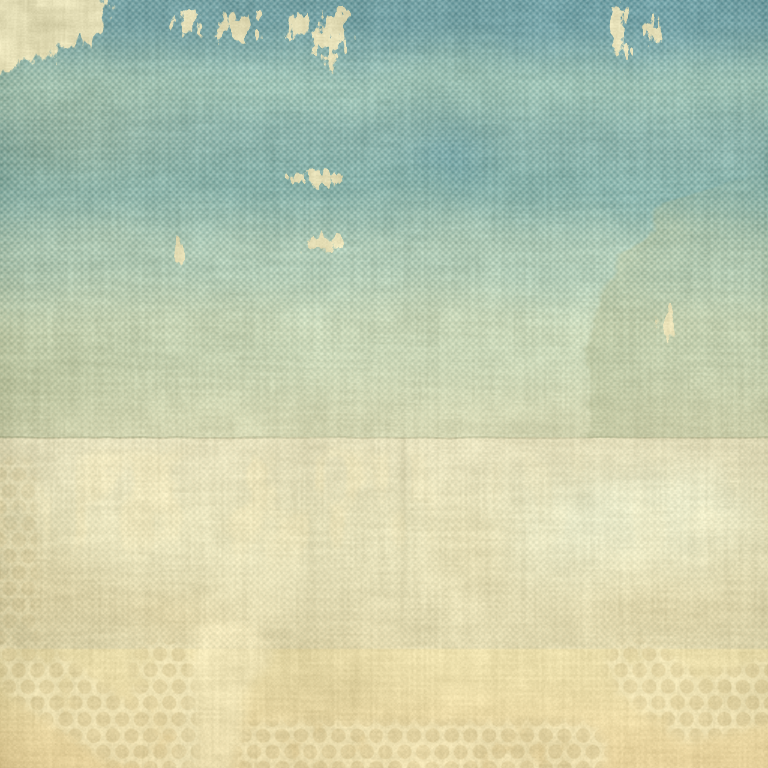
Write a WebGL 2 fragment shader that draws this texture.

```glsl
#version 300 es
precision highp float;
// Aged printed paper: teal fading to cream, with weave, stains, flaked ink and honeycomb dots.
#define WEAVE_PITCH 0.0062
#define WEAVE_DEPTH 0.075
#define GRAIN_DEPTH 0.045
#define THREAD_DEPTH 0.035
#define MOTTLE_DEPTH 0.065
#define DOT_PITCH 0.0245
#define FOLD_Y 0.43

uniform vec2 u_resolution;
out vec4 outColor;

const vec3 CREAM = vec3(0.93, 0.89, 0.72);
const vec3 PALE = vec3(0.91, 0.92, 0.80);
const vec3 TAN = vec3(0.82, 0.76, 0.57);
const vec3 OLIVE = vec3(0.70, 0.73, 0.58);
const vec3 BLUE = vec3(0.42, 0.62, 0.66);

// Gradient stops: colour and height.
const vec4 STOPS[12] = vec4[12](
  vec4(0.91, 0.83, 0.62, 0.0), vec4(0.92, 0.87, 0.67, 0.153),
  vec4(0.87, 0.84, 0.68, 0.157), vec4(0.90, 0.88, 0.73, 0.3),
  vec4(0.89, 0.87, 0.73, 0.428), vec4(0.82, 0.83, 0.69, 0.432),
  vec4(0.79, 0.84, 0.72, 0.56), vec4(0.69, 0.79, 0.71, 0.66),
  vec4(0.54, 0.70, 0.67, 0.76), vec4(0.55, 0.70, 0.67, 0.82),
  vec4(0.61, 0.75, 0.70, 0.89), vec4(0.47, 0.64, 0.65, 0.97));

// Flaked ink: centre and radii.
const vec4 FLAKES[10] = vec4[10](
  vec4(0.245, 0.968, 0.03, 0.022), vec4(0.308, 0.966, 0.036, 0.022),
  vec4(0.395, 0.966, 0.03, 0.02), vec4(0.432, 0.95, 0.024, 0.046),
  vec4(0.807, 0.95, 0.018, 0.044), vec4(0.848, 0.962, 0.016, 0.02),
  vec4(0.415, 0.768, 0.036, 0.012), vec4(0.232, 0.675, 0.01, 0.022),
  vec4(0.869, 0.579, 0.014, 0.022), vec4(0.425, 0.682, 0.026, 0.014));

// Honeycomb bands: segment ends.
const vec4 COMBS[6] = vec4[6](
  vec4(0.01, 0.37, 0.01, 0.18), vec4(0.04, 0.125, 0.19, 0.02),
  vec4(0.21, 0.13, 0.22, 0.03), vec4(0.35, 0.02, 0.75, 0.02),
  vec4(0.83, 0.13, 0.90, 0.075), vec4(0.90, 0.075, 1.0, 0.10));

float hash(vec2 p) {
  return fract(sin(dot(p, vec2(127.1, 311.7))) * 43758.5);
}

float noise(vec2 p) {
  vec2 i = floor(p), f = fract(p);
  f = f * f * (3.0 - 2.0 * f);
  return mix(mix(hash(i), hash(i + vec2(1, 0)), f.x),
             mix(hash(i + vec2(0, 1)), hash(i + vec2(1, 1)), f.x), f.y);
}

float fbm(vec2 p) {
  float sum = 0.0, amp = 0.5;
  for (int i = 0; i < 5; i++, amp *= 0.5) {
    sum += amp * noise(p);
    p = p * 2.03 + 17.3;
  }
  return sum;
}

// Soft elliptical stain.
void stain(inout vec3 col, vec2 p, vec3 tint, float amount, vec4 shape) {
  vec2 d = (p - shape.xy) / shape.zw;
  col = mix(col, tint, amount * exp(-dot(d, d)));
}

// Soft band along a segment.
float band(vec2 p, vec4 ends, float width) {
  vec2 ab = ends.zw - ends.xy, ap = p - ends.xy;
  float t = clamp(dot(ap, ab) / dot(ab, ab), 0.0, 1.0);
  return 1.0 - smoothstep(width * 0.55, width, length(ap - ab * t));
}

float hexDistance(vec2 p) {
  vec2 cell = vec2(1.0, 1.732);
  return min(length(mod(p, cell) - 0.5 * cell), length(mod(p + 0.5 * cell, cell) - 0.5 * cell));
}

float flakeMask(vec2 p) {
  float rough = fbm(p * vec2(95, 60)) - 0.5, streak = noise(p * vec2(260, 45)) - 0.5;
  // Torn corner.
  float corner = max(0.905 + 0.36 * p.x - p.y, p.x - 0.138) + rough * 0.05 + streak * 0.012;
  float cover = 1.0 - smoothstep(-0.004, 0.004, corner);
  for (int i = 0; i < 10; i++) {
    float d = length((p - FLAKES[i].xy) / FLAKES[i].zw);
    cover = max(cover, 1.0 - smoothstep(0.55, 0.75, d + rough * 1.9 + streak * 0.7));
  }
  return cover;
}

void main() {
  vec2 p = gl_FragCoord.xy / u_resolution;
  float mottle = fbm(p * vec2(7, 9)), fine = fbm(p * 34.0);
  float ink = smoothstep(0.4, 0.72, p.y), above = step(FOLD_Y, p.y);

  // Base gradient.
  float h = p.y + (mottle - 0.5) * 0.05 * ink;
  vec3 col = STOPS[0].rgb;
  for (int i = 1; i < 12; i++)
    col = mix(col, STOPS[i].rgb, smoothstep(STOPS[i - 1].w, STOPS[i].w, h));

  // Broad stains and washes.
  vec2 q = p + (vec2(mottle, fbm(p * 8.0 + 31.0)) - 0.5) * 0.07;
  stain(col, q, BLUE, 0.4, vec4(0.58, 0.8, 0.05, 0.04));
  stain(col, q, BLUE, 0.35, vec4(0.85, 1.0, 0.3, 0.05));
  stain(col, q, OLIVE, 0.28, vec4(0.08, 0.84, 0.15, 0.1));
  stain(col, q, OLIVE, 0.55 * above, vec4(0.0, 0.51, 0.2, 0.09));
  stain(col, q, PALE, 0.75, vec4(0.77, 0.325, 0.12, 0.055));
  stain(col, q, PALE, 0.55, vec4(0.9, 0.335, 0.07, 0.05));
  stain(col, q, TAN, 0.45, vec4(0.23, 0.205, 0.1, 0.05));
  stain(col, q, TAN, 0.35, vec4(0.05, 0.23, 0.09, 0.07));
  stain(col, q, TAN, 0.25, vec4(0.62, 0.29, 0.06, 0.07));
  stain(col, q, TAN, 0.25, vec4(0.87, 0.2, 0.12, 0.05));
  stain(col, q, TAN, 0.3, vec4(0.42, 0.1, 0.12, 0.08));
  col = mix(col, CREAM, 0.65 * band(q, vec4(0.25, 0.0, 0.31, 0.16), 0.05));

  // Water stain with a ragged left rim.
  float rim = 0.758 + 0.035 * smoothstep(0.56, 0.66, p.y) + 0.055 * smoothstep(0.665, 0.7, p.y)
            + 0.12 * smoothstep(0.72, 0.78, p.y) + (fine - 0.5) * 0.035;
  float inside = smoothstep(0.0, 0.012, p.x - rim) * above * (1.0 - smoothstep(0.7, 0.79, p.y));
  col = mix(col, OLIVE, inside * (0.14 + 0.34 * exp(-max(p.x - rim, 0.0) * 14.0)));

  // Pale vertical smears under the fold.
  float smear = smoothstep(0.56, 0.78, noise(p * vec2(48, 16)) * 0.7 + fine * 0.4);
  smear *= smoothstep(0.24, 0.32, p.y) * (1.0 - smoothstep(0.4, 0.425, p.y));
  col = mix(col, CREAM, smear * (0.55 - 0.4 * smoothstep(0.45, 0.6, p.x)));

  // Worn honeycomb dots.
  float comb = 0.0;
  for (int i = 0; i < 6; i++) comb = max(comb, band(p, COMBS[i], 0.052));
  comb *= smoothstep(0.12, 0.45, fine) * (1.0 - 0.45 * smoothstep(0.14, 0.17, p.y));
  float dots = 1.0 - smoothstep(0.32, 0.44, hexDistance(p / DOT_PITCH + (fine - 0.5) * 0.12));
  col = mix(col, mix(CREAM, TAN, dots * 0.75), comb * 0.65);

  // Folds.
  float crease = abs(p.y - FOLD_Y - (fine - 0.5) * 0.004);
  col -= 0.08 * (1.0 - smoothstep(0.0005, 0.0022, crease)) * (0.4 + mottle);
  col -= 0.03 * (1.0 - smoothstep(0.001, 0.01, abs(p.x - 0.525))) * smoothstep(0.16, 0.25, p.y) * (1.0 - above);

  // Flakes, weave, threads and grain.
  float flake = flakeMask(p);
  col = mix(col, CREAM + (fine - 0.5) * 0.1, flake * 0.92);
  vec2 diagonal = vec2(p.x + p.y, p.x - p.y) * 4.443 / WEAVE_PITCH;
  float weave = 0.5 * (sin(diagonal.x) + sin(diagonal.y)) * (1.0 - flake);
  weave *= 0.15 + 0.3 * smoothstep(0.152, 0.158, p.y) + 0.55 * ink;
  col += weave * WEAVE_DEPTH * vec3(1.1, 0.8, 0.7);
  col += (noise(p * vec2(22, 300)) + noise(p * vec2(300, 14)) - 1.0) * THREAD_DEPTH;
  col += (mottle + fine - 0.96) * MOTTLE_DEPTH + (noise(p * 512.0) - 0.5) * GRAIN_DEPTH;

  // Darkened side margins.
  col -= 0.05 * (exp(-p.x * 22.0) + 0.6 * exp((p.x - 1.0) * 30.0)) * (1.0 - flake);
  outColor = vec4(clamp(col, 0.0, 1.0), 1.0);
}
```
